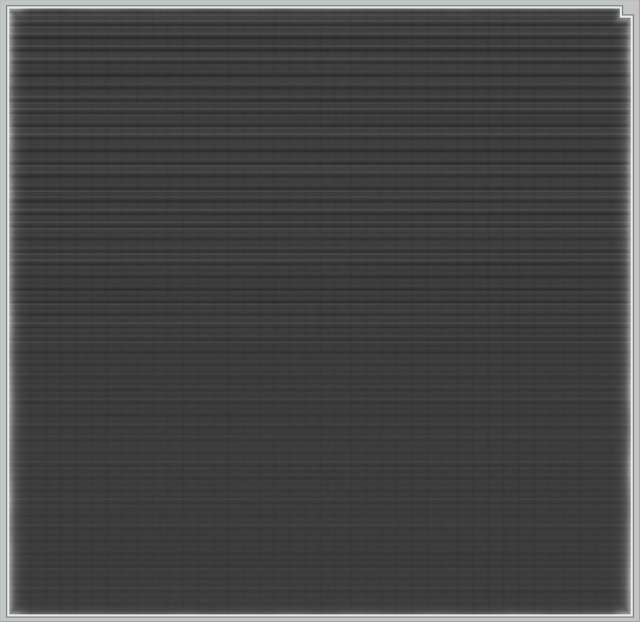
Write a Shadertoy shader that draws this pattern.

```glsl
// A charcoal panel of fine horizontal ribs in a pale bevelled frame with a notched corner.
// Ribs repeat by rounding, each row hashed for strength, and fade toward the bottom;
// the frame is layered from one signed distance. Units: 746 to the canvas height.

float hash(vec2 cell) {
    vec3 q = fract(vec3(cell.xyx) * vec3(0.1031, 0.103, 0.0973));
    q += dot(q, q.yzx + 33.33);
    return fract((q.x + q.y) * q.z);
}

float cornerSlope(vec2 cell, vec2 offset) {
    float angle = 6.2832 * hash(cell);
    return dot(vec2(cos(angle), sin(angle)), offset);
}

float gradientNoise(vec2 p) {
    vec2 i = floor(p), f = fract(p);
    vec2 w = f * f * f * (f * (f * 6.0 - 15.0) + 10.0);
    vec2 e = vec2(1.0, 0.0);
    float low = mix(cornerSlope(i, f), cornerSlope(i + e, f - e), w.x);
    float high = mix(cornerSlope(i + e.yx, f - e.yx), cornerSlope(i + 1.0, f - 1.0), w.x);
    return mix(low, high, w.y);
}

// Coverage of a line of the given half width, softened over one pixel
float line(float d, float halfWidth, float pixel) {
    return clamp((halfWidth - abs(d)) / pixel + 0.5, 0.0, 1.0);
}

float bump(float d, float width) {
    return exp(-d * d / (width * width));
}

// Negative inside the panel, which loses a small square at its top right
float panelDistance(vec2 p, vec2 size) {
    vec2 box = max(vec2(10.0, 9.0) - p, p - size + vec2(10.0, 8.0));
    float notch = min(p.x - size.x + 23.0, 20.0 - p.y);
    return max(max(box.x, box.y), notch);
}

float ribbedShade(vec2 p) {
    float row = round(p.y / 7.55);
    float offset = p.y - row * 7.55;
    float fade = mix(1.0, 0.42, smoothstep(280.0, 560.0, p.y));
    float strength = mix(0.6, 1.0, hash(vec2(row, 3.0)));

    // Alternate rows are lighter near the top and even out lower down
    float evenOut = smoothstep(150.0, 420.0, p.y);
    strength *= mix(1.0, mix(0.45, 0.85, evenOut), mod(row, 2.0));
    strength *= 1.0 + 0.3 * gradientNoise(vec2(p.x / 90.0, row * 0.73));
    float shade = 0.238 - fade * mix(0.018, 0.01, evenOut) * cos(6.2832 * p.y / 15.1);
    shade += 0.018 * fade * gradientNoise(vec2(p.x / 900.0, p.y / 19.0));
    shade -= 0.048 * fade * strength * bump(offset, 1.7);

    // Highlights on the lower lip of each rib, of varied brightness
    float glint = 0.012 + 0.042 * smoothstep(0.35, 1.0, hash(vec2(row, 11.0)));
    shade += glint * fade * bump(offset - 2.7, 1.6);

    // Faint columns and mottling
    float column = round(p.x / 18.3);
    float columnDepth = 0.005 + 0.007 * hash(vec2(column, 27.0));
    shade -= columnDepth * bump(p.x - column * 18.3, 1.8);
    return shade + 0.009 * gradientNoise(p / vec2(9.0, 4.0));
}

void mainImage(out vec4 fragColor, in vec2 fragCoord) {
    float pixel = 746.0 / iResolution.y;
    vec2 size = iResolution.xy * pixel;
    vec2 p = vec2(fragCoord.x, iResolution.y - fragCoord.y) * pixel;
    float d = panelDistance(p, size);

    // Panel with a bright rim and a wider haze, both stronger at the sides
    float sideGap = min(p.x - 10.0, size.x - 10.0 - p.x);
    float side = 1.0 - smoothstep(4.0, 28.0, sideGap);
    float wear = 1.0 + 0.4 * gradientNoise(p / 45.0);
    float depth = min(d + 1.0, 0.0);
    float glow = mix(0.22, 0.3, side) * exp(depth / mix(2.5, 3.6, side));
    glow += mix(0.03, 0.16, side) * exp(depth / 9.0);
    vec3 color = vec3(ribbedShade(p) + glow * wear);

    // Pale frame, warmer on the right, with a teal edge at the right and bottom
    float right = smoothstep(size.x - 11.0, size.x - 8.0, p.x);
    vec3 frame = mix(vec3(0.77, 0.775, 0.775), vec3(0.775, 0.76, 0.76), right);
    vec2 rim = min(p, size - p);
    float outer = 1.0 - smoothstep(0.8, 0.8 + pixel, min(rim.x, rim.y));
    float lowerRight = step(min(size.x - p.x, size.y - p.y), min(p.x, p.y));
    frame = mix(frame, vec3(0.48, 0.69, 0.66), outer * mix(0.15, 0.8, lowerRight));
    color = mix(color, frame, smoothstep(-0.5, 0.5, d / pixel));

    // Bevel: dark groove outside, white line, thin shadow inside
    color = mix(color, vec3(0.34), 0.65 * line(d - 2.1, 0.7, pixel));
    color = mix(color, vec3(0.25), 0.25 * line(d + 2.0, 0.6, pixel));
    color = mix(color, vec3(0.9, 0.92, 0.92), line(d, 1.1, pixel));
    fragColor = vec4(color, 1.0);
}
```
